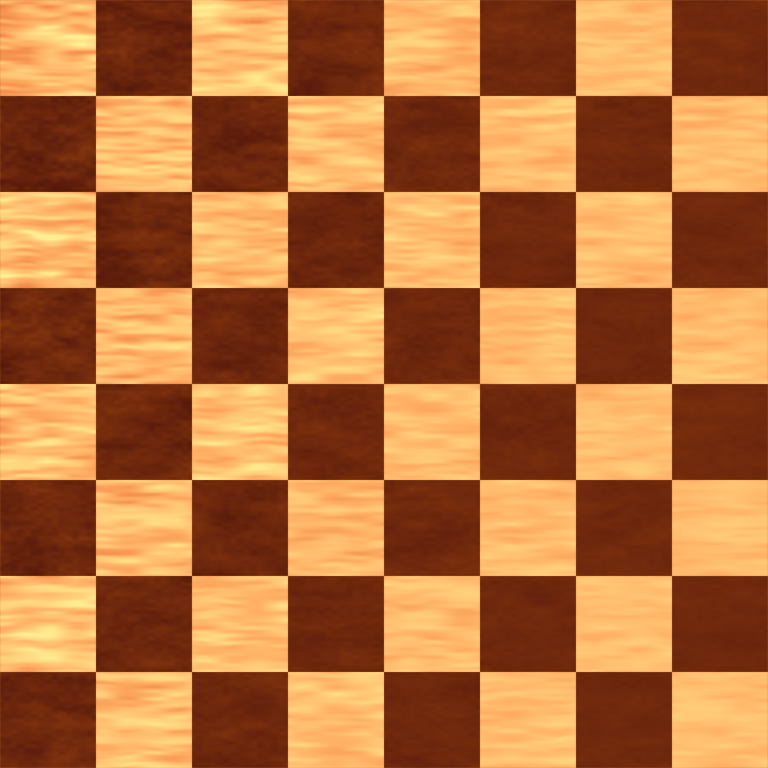
A WebGL 1 fragment shader for this pattern:

```glsl
precision highp float;
// Inlaid wooden chequerboard: pale and dark squares with fine horizontal grain.
// Each square is its own piece of wood, cut from stretched wrapping noise.
// Grain is strongest at the upper left and calms toward the right.

uniform vec2 u_resolution;

#define SQUARES 8.0
#define PALE_STREAK vec3(0.97, 0.60, 0.33)
#define PALE_LIGHT vec3(1.06, 0.89, 0.54)
#define DARK_STREAK vec3(0.36, 0.11, 0.043)
#define DARK_LIGHT vec3(0.50, 0.20, 0.055)
#define GRAIN_CALM 0.65
#define GRAIN_STRONG 1.75
#define GRAIN_WAVE 0.0035
#define TONE_SPREAD 0.08
#define EDGE_PIXELS 0.6

float hash(vec2 p) {
  vec3 q = fract(vec3(p.xyx) * 0.1031);
  q += dot(q, q.yzx + 33.33);
  return fract((q.x + q.y) * q.z);
}

// Value noise with a whole number of lattice cells across the canvas.
float wrapNoise(vec2 uv, vec2 period, float seed) {
  vec2 p = uv * period;
  vec2 i = floor(p);
  vec2 f = fract(p);
  f = f * f * (3.0 - 2.0 * f);
  vec2 a = mod(i, period) + seed;
  vec2 b = mod(i + 1.0, period) + seed;
  return mix(mix(hash(a), hash(vec2(b.x, a.y)), f.x),
             mix(hash(vec2(a.x, b.y)), hash(b), f.x), f.y) - 0.5;
}

// Long thin fibres over broader bands, centred on zero.
float paleGrain(vec2 uv, float seed) {
  return 0.50 * wrapNoise(uv, vec2(18.0, 104.0), seed)
       + 0.45 * wrapNoise(uv, vec2(30.0, 208.0), seed + 11.0)
       + 0.25 * wrapNoise(uv, vec2(12.0, 40.0), seed + 23.0);
}

// Softer bands with cloudy blotches and small pores, centred on zero.
float darkGrain(vec2 uv, float seed) {
  return 0.40 * wrapNoise(uv, vec2(24.0, 88.0), seed)
       + 0.35 * wrapNoise(uv, vec2(20.0, 36.0), seed + 17.0)
       + 0.28 * wrapNoise(uv, vec2(112.0, 208.0), seed + 29.0);
}

// Signed distance to the nearest grid line, alternating sign per square.
vec2 alternatingDistance(vec2 p) {
  return 0.5 - abs(mod(p + 0.5, 2.0) - 1.0);
}

void main() {
  vec2 uv = gl_FragCoord.xy / u_resolution;
  vec2 board = uv * SQUARES;
  vec2 square = mod(floor(board), SQUARES);
  float seed = floor(hash(square + 3.7) * 400.0);
  float tone = (hash(square + 41.3) - 0.5) * TONE_SPREAD;

  // Grain strength is constant inside a square, so it only steps at joints.
  vec2 place = square / (SQUARES - 1.0);
  float strength = mix(GRAIN_CALM, GRAIN_STRONG, pow(1.0 - place.x, 1.5));
  strength *= mix(0.8, 1.1, place.y);

  // Gentle waviness along the fibres.
  vec2 fibre = uv;
  fibre.y += GRAIN_WAVE * wrapNoise(uv, vec2(32.0, 24.0), seed + 5.0);

  float paleLevel = 0.5 + tone + strength * paleGrain(fibre, seed);
  float darkLevel = 0.54 + tone - 0.12 * (strength - GRAIN_CALM)
                  + strength * darkGrain(fibre, seed);
  vec3 pale = mix(PALE_STREAK, PALE_LIGHT, clamp(paleLevel, -0.3, 1.15));
  vec3 dark = mix(DARK_STREAK, DARK_LIGHT, clamp(darkLevel, -0.5, 1.3));

  // Smoothed chequer; the lower left square is dark.
  vec2 edgeWidth = EDGE_PIXELS * SQUARES / u_resolution;
  vec2 side = clamp(alternatingDistance(board) / edgeWidth, -1.0, 1.0);
  float isDark = 0.5 + 0.5 * side.x * side.y;

  gl_FragColor = vec4(clamp(mix(pale, dark, isDark), 0.0, 1.0), 1.0);
}
```
